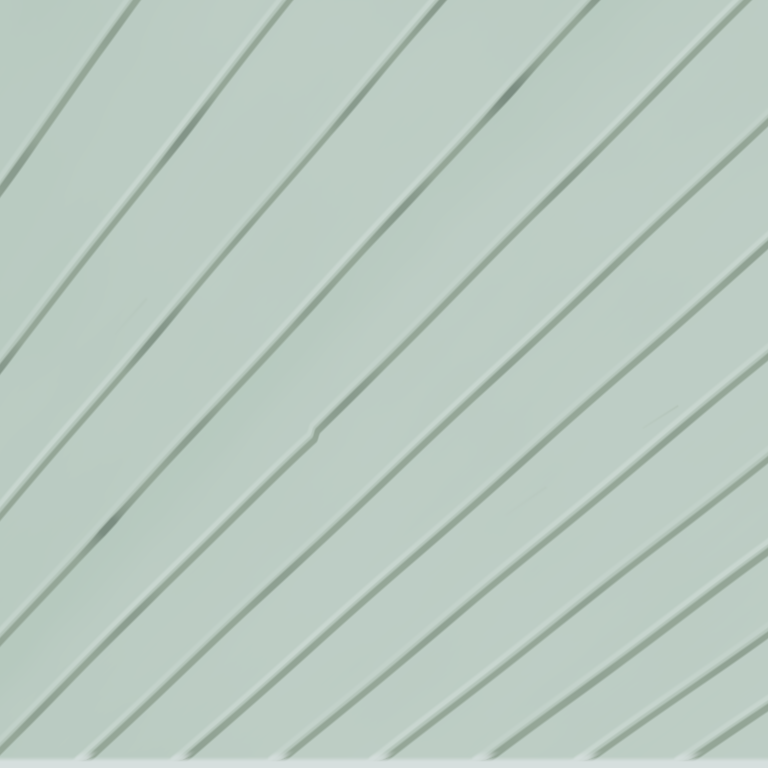
Write a three.js fragment shader that draws this texture.

```glsl
varying vec2 vUv;

const vec3 PAINT = vec3(0.742, 0.804, 0.771);
const vec3 PAINT_SHADE = vec3(0.712, 0.787, 0.745);
const vec3 EDGE_LIGHT = vec3(0.795, 0.848, 0.822);
const vec3 BEVEL = vec3(0.69, 0.755, 0.71);
const vec3 GROOVE = vec3(0.575, 0.645, 0.585);
const vec3 GROOVE_DEEP = vec3(0.47, 0.54, 0.495);
const vec3 TRIM = vec3(0.84, 0.875, 0.87);

const vec2 VANISH = vec2(-1.862, -1.845);
const float FIRST_RAY = 0.7189;
const float RAY_STEP = 0.0701;

float hash(float n) {
  return fract(sin(n * 91.37 + 4.1) * 437.58);
}

float band(float x, float centre, float halfWidth, float soft) {
  return 1.0 - smoothstep(halfWidth, halfWidth + soft, abs(x - centre));
}

float bump(float x, float centre, float width) {
  float q = (x - centre) / width;
  return exp(-q * q);
}

float layeredSines(vec2 p) {
  float sum = 0.0;
  float amp = 0.5;
  for (int i = 0; i < 4; i++) {
    sum += amp * sin(p.x + 1.7 * sin(p.y)) * cos(p.y - 0.6 * p.x);
    p = mat2(1.6, 1.2, -1.2, 1.6) * p + 2.3;
    amp *= 0.5;
  }
  return sum;
}

float segmentMark(vec2 p, vec2 a, vec2 b, float width) {
  vec2 ab = b - a;
  float h = clamp(dot(p - a, ab) / dot(ab, ab), 0.0, 1.0);
  return bump(length(p - a - ab * h), 0.0, width) * (0.35 + 0.65 * h);
}

// Board coordinate: whole numbers lie on the grooves
float boardCoord(vec2 p) {
  float k = (p.x / p.y - FIRST_RAY) / RAY_STEP;
  return k + 0.025 + 0.08 * bump(k, 6.8, 2.0);
}

vec3 paintColour(vec2 uv, float k, float along) {
  float mottle = layeredSines(uv * 5.0 + 1.0);
  float streak = layeredSines(vec2(k * 5.0, along * 4.0));
  float below = fract(k);
  float tone = 0.2 + 0.25 * mottle + 0.15 * streak;
  tone += 0.6 * bump(floor(k), 3.0, 0.6) * (1.0 - smoothstep(0.0, 0.75, below));
  tone += 0.25 * (1.0 - smoothstep(0.0, 0.5, uv.x)) - 0.12 * uv.x;
  return mix(PAINT, PAINT_SHADE, clamp(tone, 0.0, 1.0));
}

// Local damage that deepens a groove
float wear(float id, float along) {
  float onFourth = band(id, 3.0, 0.1, 0.1);
  float breaks = bump(along, 3.713, 0.04) + 0.8 * bump(along, 2.945, 0.018);
  float drift = sin(along * 9.0 + id * 2.4) * sin(along * 23.0 + id * 5.1);
  float upper = 1.0 - smoothstep(2.0, 6.0, id);
  return clamp(onFourth * breaks + (0.2 + 0.5 * upper) * max(drift, 0.0), 0.0, 1.0);
}

// Small sideways step in one board joint
float jointShift(float id, float along) {
  float back = 3.2255 - along;
  float onFifth = band(id, 4.0, 0.1, 0.1);
  return onFifth * 0.006 * smoothstep(0.0, 0.014, back) * exp(-9.0 * max(back, 0.0));
}

vec3 addGroove(vec3 col, float d, float id, float along) {
  float worn = wear(id, along);
  float halfWidth = mix(0.0016, 0.0026, hash(id)) + 0.0011 * worn;
  float pale = 0.6 + 0.25 * sin(along * 7.0 + id * 3.0);
  col = mix(col, EDGE_LIGHT, pale * band(d, -0.0105, 0.0012, 0.0045));
  col = mix(col, BEVEL, 0.65 * band(d, -0.0045, 0.0015, 0.0035));
  vec3 dark = mix(GROOVE, GROOVE_DEEP, worn);
  return mix(col, dark, 0.95 * band(d, 0.0, halfWidth, 0.0036));
}

void main() {
  vec2 p = vUv - VANISH;
  float along = length(p);
  float k = boardCoord(p);
  float id = floor(k + 0.5);

  // Signed distance across the nearest groove
  float d = (k - id) * RAY_STEP * p.y * p.y / along;
  d -= jointShift(id, along);
  d += 0.0006 * sin(along * 17.0 + id * 4.0);

  vec3 col = paintColour(vUv, k, along);

  // Faint scratches
  float scratch = segmentMark(vUv, vec2(0.838, 0.443), vec2(0.882, 0.471), 0.0016);
  scratch += 0.5 * segmentMark(vUv, vec2(0.15, 0.565), vec2(0.19, 0.61), 0.002);
  scratch += 0.4 * segmentMark(vUv, vec2(0.66, 0.33), vec2(0.71, 0.365), 0.002);
  col = mix(col, BEVEL, 0.6 * min(scratch, 1.0));

  col = addGroove(col, d, id, along);

  // Pale trim with light chips at the groove ends
  float trim = 1.0 - smoothstep(0.007, 0.016, vUv.y);
  float chip = band(d, -0.007, 0.004, 0.006) * (1.0 - smoothstep(0.012, 0.024, vUv.y));
  col = mix(col, TRIM, max(trim, 0.8 * chip));

  gl_FragColor = vec4(col, 1.0);
}
```
